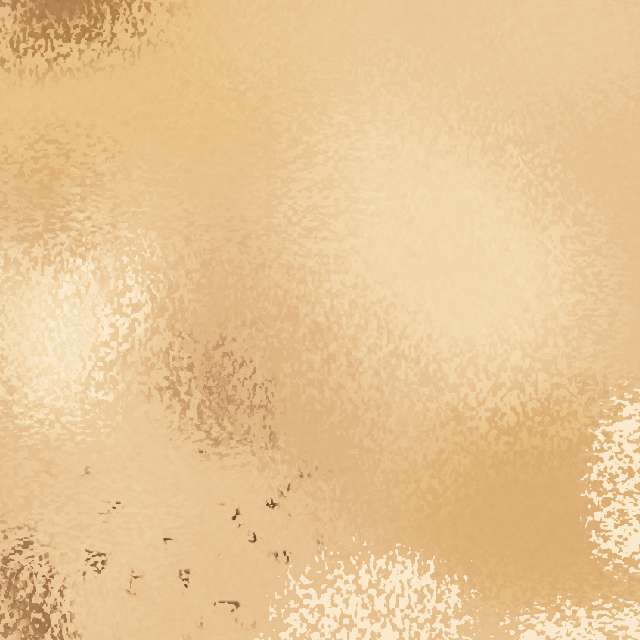
This texture is drawn by a three.js fragment shader. Its source:

```glsl
// Wrinkled gold foil: broad soft reflections seen through a fine crinkle.
// A smooth tone field is sampled at points pushed about by plateaued grain,
// so flakes show where the tone changes; pale flakes and dark pits lie on top.

#define GRAIN_FREQ 165.0
#define GRAIN_SHIFT 0.075
#define GRAIN_EDGE 0.08
#define GRAIN_RELIEF 0.22
#define DUST_AMOUNT 0.22
#define BASE_TONE 2.5
#define CLOUD_AMOUNT 0.9
#define WARP_AMOUNT 0.10

varying vec2 vUv;

float hash(vec2 p) {
  vec3 q = fract(p.xyx * 0.1031);
  q += dot(q, q.yzx + 33.33);
  return fract((q.x + q.y) * q.z);
}

float noise(vec2 p) {
  vec2 i = floor(p), f = fract(p);
  f = f * f * (3.0 - 2.0 * f);
  return mix(mix(hash(i), hash(i + vec2(1.0, 0.0)), f.x),
             mix(hash(i + vec2(0.0, 1.0)), hash(i + 1.0), f.x), f.y);
}

float fbm(vec2 p) {
  float sum = 0.0, weight = 0.5;
  for (int i = 0; i < 4; i++) {
    sum += weight * noise(p);
    p = mat2(1.6, 1.2, -1.2, 1.6) * p + 17.3;
    weight *= 0.5;
  }
  return sum / 0.9375;
}

// Soft ellipse; lean tilts its axis to the left as it rises.
float blob(vec2 p, vec2 centre, vec2 radius, float lean) {
  vec2 d = p - centre;
  d.x += lean * d.y;
  return 1.0 - smoothstep(0.45, 1.1, length(d / radius));
}

// Crinkle: flakes lie flat in some areas and stand upright in others.
float crinkle(vec2 p, float upright) {
  vec2 q = p * GRAIN_FREQ;
  q += 0.5 * (vec2(noise(q * 0.6), noise(q * 0.6 + 31.0)) - 0.5);
  float level = noise(q * vec2(0.75, 1.35));
  float tall = noise(q * vec2(1.25, 0.8) + 57.0);
  return 0.72 * mix(level, tall, upright) + 0.28 * noise(q * 1.9 + 9.0);
}

float plateau(float g) {
  return smoothstep(0.5 - GRAIN_EDGE, 0.5 + GRAIN_EDGE, g);
}

// Broad reflections, in steps along the gold ramp.
float reflections(vec2 p) {
  float t = BASE_TONE + CLOUD_AMOUNT * (fbm(p * 3.2 + 4.0) - 0.5);
  t += 1.60 * blob(p, vec2(0.70, 0.62), vec2(0.27, 0.28), 0.35);
  t += 1.75 * blob(p, vec2(0.09, 0.50), vec2(0.13, 0.19), 0.0);
  t += 0.90 * blob(p, vec2(0.20, 0.62), vec2(0.11, 0.12), 0.0);
  t += 0.55 * blob(p, vec2(0.17, 0.28), vec2(0.13, 0.32), 0.0);
  t += 0.55 * blob(p, vec2(0.72, 0.96), vec2(0.45, 0.16), 0.0);
  t -= 0.80 * blob(p, vec2(0.42, 0.42), vec2(0.13, 0.36), 0.8);
  t -= 1.40 * blob(p, vec2(0.36, 0.39), vec2(0.07, 0.11), 0.4);
  t -= 0.95 * blob(p, vec2(0.86, 0.20), vec2(0.24, 0.20), 0.0);
  t -= 1.10 * blob(p, vec2(0.07, 0.67), vec2(0.08, 0.12), 0.3);
  t -= 2.50 * blob(p, vec2(0.10, 1.01), vec2(0.16, 0.12), 0.0);
  t -= 2.60 * blob(p, vec2(0.03, 0.04), vec2(0.07, 0.15), 0.3);
  return t;
}

vec3 goldRamp(float t) {
  vec3 c = mix(vec3(0.24, 0.15, 0.08), vec3(0.69, 0.51, 0.34), clamp(0.5 * t + 1.0, 0.0, 1.0));
  c = mix(c, vec3(0.84, 0.67, 0.47), clamp(t, 0.0, 1.0));
  c = mix(c, vec3(0.89, 0.73, 0.53), clamp(t - 1.0, 0.0, 1.0));
  c = mix(c, vec3(0.92, 0.79, 0.60), clamp(t - 2.0, 0.0, 1.0));
  c = mix(c, vec3(0.95, 0.85, 0.68), clamp(t - 3.0, 0.0, 1.0));
  return mix(c, vec3(0.99, 0.93, 0.83), clamp(t - 4.0, 0.0, 1.0));
}

void main() {
  vec2 p = vUv;
  float upright = smoothstep(0.35, 0.65, noise(p * 4.0 + 2.0) + 0.3 * (p.y - 0.5));
  float grain = crinkle(p, upright);
  float flakeX = plateau(grain) - 0.5;
  float flakeY = plateau(crinkle(p + 3.7, upright)) - 0.5;

  // Reflections bent by a slow warp and broken up by the crinkle.
  vec2 warp = vec2(fbm(p * 5.0), fbm(p * 5.0 + 40.0)) - 0.5;
  vec2 bent = p + WARP_AMOUNT * warp;
  float tone = reflections(bent + GRAIN_SHIFT * vec2(flakeX, flakeY));
  float patchy = smoothstep(0.4, 0.75, fbm(p * 6.0 + 70.0));
  tone += GRAIN_RELIEF * patchy * (flakeX + flakeY);
  tone += DUST_AMOUNT * (noise(p * 260.0) + noise(p * 130.0 + 5.0) - 1.0);

  // Pale flakes crowd together along the lower and right edges.
  float cover = blob(bent, vec2(0.60, 0.02), vec2(0.20, 0.15), 0.0);
  cover = max(cover, blob(bent, vec2(1.01, 0.24), vec2(0.11, 0.18), 0.0));
  cover = max(cover, blob(bent, vec2(0.95, 0.0), vec2(0.20, 0.08), 0.0));
  float flake = smoothstep(-0.05, 0.05, grain - mix(1.1, 0.45, sqrt(cover)));
  tone = mix(tone, 4.8, flake);

  // Sparse dark pits, lower left.
  float pits = blob(p, vec2(0.30, 0.17), vec2(0.28, 0.19), 0.0);
  pits *= smoothstep(0.72, 0.92, noise(p * 38.0 + 11.0));
  tone -= 4.0 * pits * smoothstep(0.46, 0.34, grain);

  // Amber tint in the upper left and lower right.
  float amber = blob(bent, vec2(0.18, 0.87), vec2(0.42, 0.25), 0.0)
              + blob(bent, vec2(0.86, 0.20), vec2(0.28, 0.24), 0.0);
  vec3 colour = goldRamp(tone) - vec3(0.0, 0.008, 0.035) * amber * (1.0 - flake);
  gl_FragColor = vec4(colour, 1.0);
}
```
